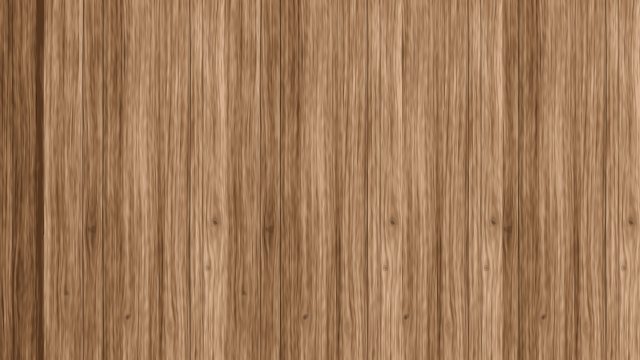
A WebGL 2 fragment shader for this texture:

```glsl
#version 300 es
precision highp float;

uniform vec2 u_resolution;
out vec4 outColor;

// Lengths are fractions of the canvas height.
const vec3 DARK  = vec3(0.34, 0.21, 0.115);
const vec3 MID   = vec3(0.58, 0.42, 0.28);
const vec3 LIGHT = vec3(0.80, 0.65, 0.52);
const vec3 CRACK = vec3(0.19, 0.11, 0.06);

const float SEAM_WIDTH = 0.0028;
const float TONE_BLEND = 0.005;
const float KNOT_STRETCH = 3.2;
const float GRAIN_WOBBLE = 0.014;
const float RING_FREQUENCY = 520.0;
const float BRIGHTNESS = 0.06;

// Panel: start on the canvas, start within the set of boards.
const int PANELS = 4;
const vec2 PANEL[PANELS] = vec2[](
  vec2(0.0, 0.0), vec2(0.623, 0.130), vec2(1.116, 0.343), vec2(1.396, 0.241));

// Board: left edge, tone, seam strength.
const int BOARDS = 11;
const vec3 BOARD[BOARDS] = vec3[](
  vec3(0.000, 0.44, 0.0), vec3(0.035, 0.36, 0.7), vec3(0.101, 0.10, 0.6),
  vec3(0.121, 0.62, 0.4), vec3(0.231, 0.60, 0.7), vec3(0.286, 0.48, 0.9),
  vec3(0.340, 0.71, 0.2), vec3(0.442, 0.45, 0.3), vec3(0.459, 0.66, 0.1),
  vec3(0.528, 0.69, 0.7), vec3(0.563, 0.82, 0.4));

// Knot: centre, radius, darkness.
const int KNOTS = 8;
const vec4 KNOT[KNOTS] = vec4[](
  vec4(0.597, 0.380, 0.015, 0.7), vec4(0.579, 0.255, 0.009, 0.7),
  vec4(0.257, 0.363, 0.014, 0.7), vec4(0.354, 0.118, 0.013, 0.8),
  vec4(0.185, 0.185, 0.012, 0.5), vec4(0.579, 0.648, 0.007, 0.5),
  vec4(0.475, 0.097, 0.010, 0.6), vec4(0.067, 0.200, 0.020, 0.2));

float hash(vec2 p) {
  return fract(sin(dot(p, vec2(127.1, 311.7))) * 43758.5453);
}

float noise(vec2 p) {
  vec2 i = floor(p), f = fract(p);
  f = f * f * (3.0 - 2.0 * f);
  return mix(mix(hash(i), hash(i + vec2(1, 0)), f.x),
             mix(hash(i + vec2(0, 1)), hash(i + vec2(1, 1)), f.x), f.y);
}

// One strand with its own shift along the grain
float strand(float column, float y) {
  y += 40.0 * hash(vec2(column, 3.7));
  float i = floor(y);
  return mix(hash(vec2(column, i)), hash(vec2(column, i + 1.0)),
             smoothstep(0.0, 1.0, y - i));
}

float fibre(vec2 p) {
  float column = floor(p.x);
  return mix(strand(column, p.y), strand(column + 1.0, p.y),
             smoothstep(0.0, 1.0, p.x - column));
}

vec2 panelCoord(vec2 p) {
  float x = p.x;
  for (int i = 0; i < PANELS; i++)
    if (p.x >= PANEL[i].x) x = p.x - PANEL[i].x + PANEL[i].y;
  return vec2(x, p.y);
}

vec3 ramp(float t) {
  t = clamp(t, 0.0, 1.1);
  return t < 0.5 ? mix(DARK, MID, 2.0 * t) : mix(MID, LIGHT, 2.0 * t - 1.0);
}

vec3 wood(vec2 s) {
  // Boards and the seams between them
  float edgeX = s.x + 0.003 * (noise(vec2(s.x * 9.0, s.y * 5.0)) - 0.5);
  float tone = BOARD[0].y, seam = 0.0, seed = 0.0;
  for (int i = 1; i < BOARDS; i++) {
    float d = edgeX - BOARD[i].x;
    tone = mix(tone, BOARD[i].y, smoothstep(-TONE_BLEND, TONE_BLEND, d));
    seam = max(seam, BOARD[i].z * (1.0 - smoothstep(0.0, SEAM_WIDTH, abs(d))));
    if (d > 0.0) seed = float(i);
  }

  // Grain bends slowly along the board and parts around the knots
  float grainX = s.x + GRAIN_WOBBLE * (noise(vec2(seed * 7.3, s.y * 3.5)) - 0.5)
               + 0.004 * (noise(vec2(s.x * 18.0, s.y * 6.0 + seed)) - 0.5);
  float knotShade = 0.0, halo = 0.0;
  for (int i = 0; i < KNOTS; i++) {
    vec2 d = s - KNOT[i].xy;
    float r = KNOT[i].z;
    vec2 e = d / vec2(r, r * KNOT_STRETCH);
    grainX -= d.x * 0.7 * exp(-0.4 * dot(e, e));
    float q = length(d) / r + 0.7 * (noise(d * 150.0 + float(i)) - 0.5);
    float rings = 0.5 + 0.5 * cos(q * 8.0 + float(i));
    float core = 1.0 - smoothstep(0.1, 0.5, q);
    float body = (1.0 - smoothstep(0.4, 1.1, q)) * rings;
    knotShade = max(knotShade, KNOT[i].w * max(core, 0.6 * body));
    halo = max(halo, KNOT[i].w * exp(-0.5 * dot(e, e)));
  }

  // Layers of stretched grain, from broad bands to short pores
  vec2 g = vec2(grainX, s.y + seed * 13.7);
  float broad  = fibre(g * vec2(42.0, 1.2)) - 0.5;
  float medium = fibre(g * vec2(125.0, 2.5)) - 0.5;
  float fine   = fibre(g * vec2(290.0, 9.0)) - 0.5;
  float pores  = fibre(g * vec2(340.0, 45.0)) - 0.5;
  float wear   = noise(s * vec2(7.0, 3.5) + 4.0) - 0.5;
  float ring = 0.5 + 0.5 * sin(grainX * RING_FREQUENCY + 8.0 * broad + seed);
  ring = pow(ring, 6.0) * fibre(g * vec2(30.0, 3.0) + 9.0);
  float t = tone + 0.28 * broad + 0.26 * medium + 0.38 * fine
          + 0.26 * pores + 0.14 * wear - 0.34 * ring - 0.16 * halo + BRIGHTNESS;

  // Thin dark lines follow the grain and break off in places
  float line = smoothstep(0.80, 0.96, fibre(g * vec2(250.0, 3.0) + 31.0));
  line *= smoothstep(0.35, 0.75, noise(g * vec2(50.0, 5.0) + 17.0));
  seam *= 0.65 + 0.35 * noise(vec2(seed, s.y * 14.0));
  return mix(ramp(t), CRACK, max(max(0.55 * line, seam), 0.65 * knotShade));
}

void main() {
  // Four samples per pixel smooth the grain and the joins
  vec3 sum = vec3(0.0);
  for (int i = 0; i < 4; i++) {
    vec2 offset = vec2(i % 2, i / 2) * 0.5 - 0.25;
    sum += wood(panelCoord((gl_FragCoord.xy + offset) / u_resolution.y));
  }
  outColor = vec4(sum / 4.0, 1.0);
}
```
